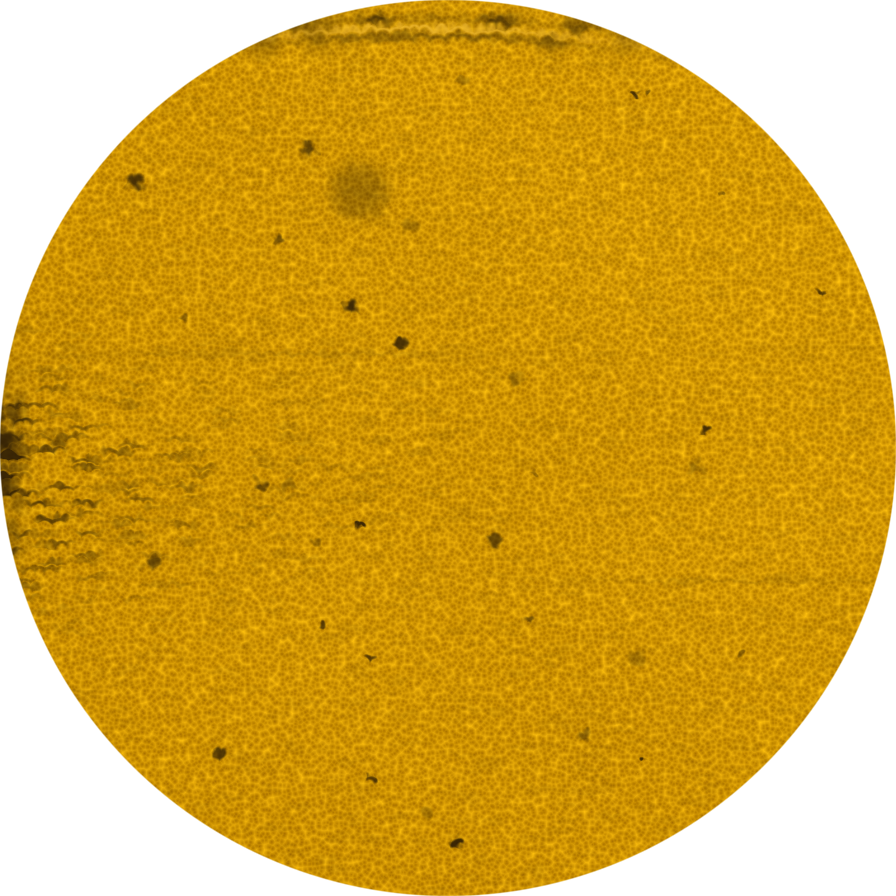
Reproduce this texture procedurally as a WebGL 2 fragment shader.

```glsl
#version 300 es
precision highp float;

uniform vec2 u_resolution;
out vec4 outColor;

vec2 hash2(vec2 p) {
  vec3 q = fract(p.xyx * vec3(0.1031, 0.1030, 0.0973));
  q += dot(q, q.yzx + 33.33);
  return fract((q.xx + q.yz) * q.zy);
}

// Cellular noise: distance to the nearest jittered point
float cells(vec2 p) {
  vec2 base = floor(p), f = fract(p);
  float nearest = 4.0;
  for (int y = -1; y <= 1; y++) {
    for (int x = -1; x <= 1; x++) {
      vec2 o = vec2(x, y);
      vec2 d = o + hash2(base + o + 50.0) - f;
      nearest = min(nearest, dot(d, d));
    }
  }
  return sqrt(nearest);
}

// Soft bump of height one around zero
float bump(float x, float width) {
  return exp(-x * x / (width * width));
}

// Small stains scattered over the disc, with ragged outlines
float specks(vec2 p, vec2 warp) {
  float dark = 0.0;
  for (int i = 0; i < 34; i++) {
    vec2 place = hash2(vec2(float(i) * 3.7 + 2.0, 11.0));
    vec2 kind = hash2(vec2(float(i) * 5.3 + 9.0, 47.0));
    float angle = 6.2832 * place.x;
    vec2 centre = 0.5 + 0.48 * sqrt(place.y) * vec2(cos(angle), sin(angle));
    float radius = mix(0.004, 0.010, kind.x * kind.x);
    float d = length((p - centre + warp) * vec2(0.85, 1.0));
    float spot = 1.0 - smoothstep(radius * 0.3, radius * 1.3, d);
    dark = max(dark, spot * mix(0.25, 0.9, kind.y));
  }
  return dark;
}

void main() {
  float side = min(u_resolution.x, u_resolution.y);
  vec2 p = (gl_FragCoord.xy - 0.5 * u_resolution) / side + 0.5;

  // Fine grain over slow drifts of tone
  float fine = cells(p * 190.0) - 0.45;
  float coarse = cells(p * 105.0 + 17.0) - 0.45;
  float drift = sin(p.x * 9.0 + 2.0 * sin(p.y * 7.0)) * sin(p.y * 11.0 + p.x * 4.0);
  float tone = 0.12 + 3.6 * fine + 2.1 * coarse + 0.15 * drift + 0.3 * (p.x + p.y - 1.0);
  vec3 color = vec3(0.815, 0.585, 0.012) + tone * vec3(0.062, 0.058, 0.014);

  // Ragged patches and horizontal scratches
  vec2 warp = 0.010 * (vec2(cells(p * 85.0), cells(p * 85.0 + 31.0)) - 0.45);
  vec2 q = p + warp;
  float patches = 1.0 - smoothstep(0.2, 0.65, cells(q * vec2(24.0, 38.0)));
  float scratch = 1.0 - smoothstep(0.1, 0.5, cells(q * vec2(15.0, 95.0)));

  // Worn area on the left, darkest at the rim
  float worn = exp(-p.x * 6.5) * bump(p.y - 0.46, 0.11);
  float dark = worn * scratch * (0.35 + 0.6 * patches);
  float rim = (1.0 - smoothstep(0.005, 0.04, q.x)) * bump(p.y - 0.5, 0.10);
  dark += rim * (0.2 + 0.7 * patches);
  dark += 0.07 * scratch * patches;

  // Long faint creases and a pale round blotch
  dark += 0.16 * bump(q.y - 0.605, 0.003) * bump(p.x - 0.33, 0.22);
  dark += 0.14 * bump(q.y - 0.352, 0.003) * bump(p.x - 0.82, 0.18);
  dark += 0.27 * (1.0 - smoothstep(0.018, 0.046, length(q - vec2(0.40, 0.787))));

  // Raised fold near the top, with shade on both sides
  float fold = q.y - 0.969 + 0.35 * pow(p.x - 0.47, 2.0);
  float span = bump(p.x - 0.48, 0.18);
  float beads = 1.0 - smoothstep(0.15, 0.5, cells(vec2(q.x * 19.0, 3.5)));
  dark += span * bump(fold + 0.009, 0.005) * 0.4;
  dark += span * bump(fold - 0.010, 0.006) * (0.2 + 0.6 * beads);
  dark += 0.4 * patches * bump(p.y - 0.965, 0.022) * bump(abs(p.x - 0.48) - 0.17, 0.07);

  dark = max(clamp(dark, 0.0, 0.9), specks(p, warp));
  color = mix(color, vec3(0.16, 0.10, 0.02), dark);
  color = mix(color, vec3(0.95, 0.74, 0.20), 0.7 * span * bump(fold, 0.003));

  // Round cut-out on white
  float edge = 1.0 / side;
  float disc = 1.0 - smoothstep(0.5 - edge, 0.5 + edge, length(p - 0.5));
  outColor = vec4(mix(vec3(1.0), clamp(color, 0.0, 1.0), disc), 1.0);
}
```
